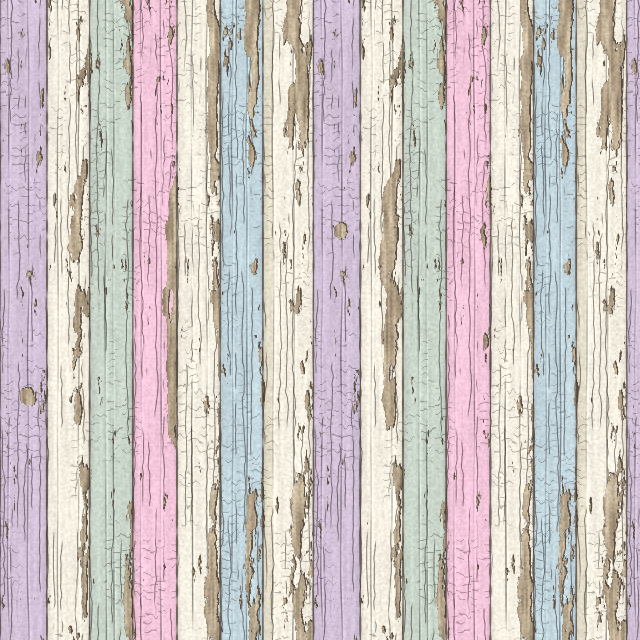
Write a Shadertoy shader that draws this texture.

```glsl
// Weathered pastel planks: two sets of seven painted boards with flaking paint over bare wood.

const float SET_WIDTH = 0.4896;
const float COLUMNS = 88.0;
const vec3 LILAC = vec3(0.835, 0.765, 0.855);
const vec3 CREAM = vec3(0.965, 0.945, 0.89);
const vec3 SAGE = vec3(0.80, 0.845, 0.80);
const vec3 PINK = vec3(0.965, 0.785, 0.865);
const vec3 BLUE = vec3(0.775, 0.85, 0.88);
const vec3 WOOD_DARK = vec3(0.53, 0.46, 0.37);
const vec3 WOOD_LIGHT = vec3(0.87, 0.81, 0.70);
const vec3 CREVICE = vec3(0.28, 0.24, 0.21);

// Board edges within a set, as fractions of the set width
const float EDGES[8] = float[8](0.0, 0.15, 0.286, 0.424, 0.565, 0.703, 0.839, 1.0);
const vec3 PAINTS[7] = vec3[7](LILAC, CREAM, SAGE, PINK, CREAM, BLUE, CREAM);
// Main worn area of each board: centre (across, up), half size (across, up)
const vec4 WEAR[7] = vec4[7](
    vec4(0.56, 0.38, 0.18, 0.014), vec4(0.68, 0.52, 0.19, 0.20),
    vec4(0.92, 0.01, 0.11, 0.21), vec4(0.90, 0.51, 0.18, 0.18),
    vec4(0.80, 0.95, 0.13, 0.26), vec4(0.76, 0.01, 0.16, 0.26),
    vec4(0.66, 0.01, 0.22, 0.28));
// Wear strength in the first and second set
const vec2 STRENGTH[7] = vec2[7](vec2(1.0), vec2(0.5, 1.0), vec2(0.85),
    vec2(0.95, 0.0), vec2(0.75), vec2(0.95), vec2(0.75, 0.85));

float hash(vec2 p) {
    vec3 q = fract(p.xyx * vec3(0.1031, 0.1030, 0.0973));
    q += dot(q, q.yzx + 33.33);
    return fract((q.x + q.y) * q.z);
}

float noise(vec2 p) {
    vec2 i = floor(p), f = fract(p);
    f = f * f * (3.0 - 2.0 * f);
    return mix(mix(hash(i), hash(i + vec2(1, 0)), f.x),
               mix(hash(i + vec2(0, 1)), hash(i + vec2(1, 1)), f.x), f.y);
}

float fbm(vec2 p) {
    float sum = 0.0, total = 0.0, gain = 1.0;
    for (int i = 0; i < 5; i++) {
        sum += gain * noise(p);
        total += gain;
        p = p * vec2(1.8, 2.2) + 17.3;
        gain *= 0.6;
    }
    return sum / total;
}

float stroke(float d, float halfWidth, float aa) {
    return 1.0 - smoothstep(halfWidth - aa, halfWidth + aa, abs(d));
}

// Positive where the paint has come off
float peel(vec2 p, vec2 span, vec4 wear, float strength, float loose) {
    float u = (p.x - span.x) / span.y;
    float dy = fract(p.y - wear.y + 0.5) - 0.5;
    vec2 q = vec2(u - wear.x, dy) / wear.zw;
    float worn = smoothstep(-0.6, 0.6, 1.0 - length(vec2(q.x, q.y * q.y)));
    float flake = fbm(p * vec2(90.0, 19.0)) - 0.5;
    return mix(-0.36, 0.15, worn * strength) + 1.4 * flake + loose * smoothstep(0.5, 1.0, u);
}

// Wavering lines along the grain, broken into lengths
float grainCracks(vec2 p, float aa) {
    float x = p.x * COLUMNS;
    float id = floor(x);
    float bend = 0.5 * noise(vec2(id * 7.3, p.y * 17.0)) + 0.25 * noise(vec2(id * 3.1, p.y * 85.0));
    float d = (fract(x) - 0.12 - bend) / COLUMNS;
    float present = noise(vec2(id * 5.7, p.y * 8.0)) + 0.3 * noise(vec2(id, p.y * 50.0));
    return smoothstep(0.66, 0.78, present) * stroke(d, 0.0008, aa);
}

// Short cross cracks, laid in jittered columns
float crossCracks(vec2 p, float aa) {
    vec2 g = p * vec2(COLUMNS, 78.0);
    g += vec2(0.6 * noise(p * 75.0), 0.8 * noise(p * vec2(160.0, 60.0) + 9.0));
    g.y += 7.0 * hash(vec2(floor(g.x), 3.0));
    float shown = step(0.45, hash(floor(g)));
    return shown * stroke(fract(g.y) - 0.5, 0.055, aa * 78.0);
}

void mainImage(out vec4 fragColor, in vec2 fragCoord) {
    vec2 uv = fragCoord / iResolution.xy;
    float aa = 0.6 / iResolution.y;

    // Find the set and the board
    float set = floor(uv.x / SET_WIDTH);
    vec2 p = vec2(uv.x - set * SET_WIDTH, uv.y);
    int board = 0;
    for (int i = 1; i < 7; i++) if (p.x >= EDGES[i] * SET_WIDTH) board = i;
    vec2 span = vec2(EDGES[board], EDGES[board + 1] - EDGES[board]) * SET_WIDTH;
    float u = (p.x - span.x) / span.y;
    bool second = mod(set, 2.0) > 0.5;
    vec4 wear = WEAR[board];
    if (board == 0 && second) wear.y += 0.26;
    float strength = second ? STRENGTH[board].y : STRENGTH[board].x;
    float loose = PAINTS[board] == CREAM ? 0.24 : 0.10;

    // Painted surface with grain, grooves and cracks
    vec3 paint = PAINTS[board];
    float grit = noise(p * 400.0) - 0.5;
    paint *= 1.0 + 0.07 * (noise(p * vec2(220.0, 10.0)) - 0.5) + 0.11 * grit;
    float sway = 0.003 * (noise(vec2(float(board), p.y * 9.0)) - 0.5);
    for (int k = 0; k < 2; k++) {
        float at = 0.15 + 0.38 * float(k) + 0.24 * hash(vec2(float(board), float(k) + 5.0));
        if (board == 6 && k == 0) at = 0.2;
        float d = (u - at) * span.y + sway;
        float depth = 0.42 * noise(vec2(float(board * 3 + k), p.y * 14.0));
        paint *= 1.0 - depth * stroke(d, 0.0011, aa) + 0.05 * stroke(d - 0.0025, 0.0012, aa);
    }
    if (board == 6 && u < 0.2) paint *= vec3(0.94, 0.93, 0.90);
    float brittle = smoothstep(0.42, 0.62, noise(p * vec2(34.0, 9.0) + 4.0));
    float cracks = max(0.5 * brittle * crossCracks(p, aa), 0.75 * grainCracks(p, aa));
    paint = mix(paint, paint * vec3(0.42, 0.39, 0.38), cracks);

    // Bare wood, with a dark rim and a shadow under the flakes
    float field = peel(p, span, wear, strength, loose);
    float lifted = peel(p + vec2(0.0022, 0.0015), span, wear, strength, loose);
    float soft = 0.015 + 12.0 * aa;
    float bare = smoothstep(-soft, soft, field);
    float shadow = bare * (1.0 - smoothstep(-soft, soft, lifted));
    float fibre = 0.65 * noise(p * vec2(330.0, 17.0)) + 0.4 * noise(p * vec2(150.0, 30.0));
    vec3 wood = mix(WOOD_DARK, WOOD_LIGHT, fibre) * (1.0 + 0.2 * grit);
    vec3 color = mix(paint, wood, bare);
    color = mix(color, CREVICE, max(0.8 * shadow, 0.4 * stroke(field, 0.022, soft)));

    // Rounded board sides and uneven dark seams
    float side = min(u, 1.0 - u) * span.y;
    color *= 1.0 - 0.13 * exp(-side / 0.003);
    float gap = 0.0005 + 0.0015 * noise(vec2(p.x * 40.0, p.y * 65.0));
    color = mix(color, CREVICE, 0.72 * stroke(side, gap, aa));

    fragColor = vec4(clamp(color, 0.0, 1.0), 1.0);
}
```
